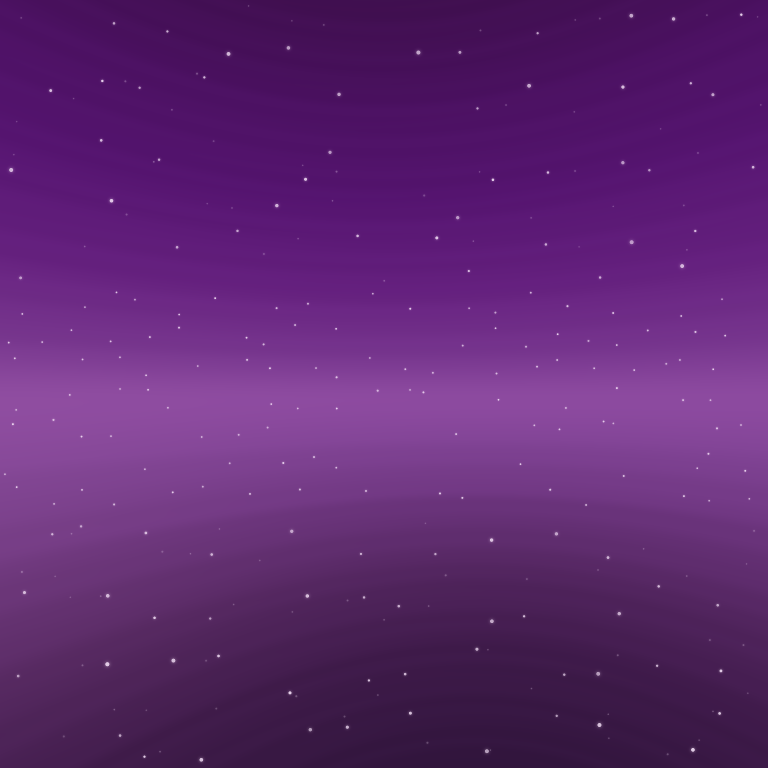
Reproduce this background procedurally as a Shadertoy shader.

```glsl
// A violet night sky over a glowing horizon, scattered with small pale stars.
// Colour ramps follow a bowed elevation above and below the horizon, and
// the stars come from jittered cells, finer near the horizon.

const float HORIZON = 0.479;

vec3 hash3(vec2 cell) {
    vec3 p = fract(vec3(cell.xyx) * vec3(0.1031, 0.1030, 0.0973));
    p += dot(p, p.yxz + 33.33);
    return fract((p.xxy + p.yzz) * p.zyx);
}

float ramp(float a, float b, float x) {
    return clamp((x - a) / (b - a), 0.0, 1.0);
}

vec3 upperSky(float e) {
    vec3 c = mix(vec3(0.55, 0.29, 0.625), vec3(0.47, 0.215, 0.56), smoothstep(0.0, 0.065, e));
    c = mix(c, vec3(0.40, 0.13, 0.50), ramp(0.05, 0.14, e));
    c = mix(c, vec3(0.335, 0.08, 0.44), ramp(0.13, 0.26, e));
    c = mix(c, vec3(0.29, 0.065, 0.375), ramp(0.25, 0.40, e));
    return mix(c, vec3(0.25, 0.06, 0.31), ramp(0.38, 0.52, e));
}

vec3 lowerSky(float e) {
    vec3 c = mix(vec3(0.55, 0.29, 0.625), vec3(0.505, 0.265, 0.585), smoothstep(0.0, 0.07, e));
    c = mix(c, vec3(0.43, 0.21, 0.50), ramp(0.05, 0.13, e));
    c = mix(c, vec3(0.33, 0.15, 0.38), ramp(0.12, 0.22, e));
    c = mix(c, vec3(0.25, 0.105, 0.295), ramp(0.21, 0.32, e));
    return mix(c, vec3(0.19, 0.08, 0.235), ramp(0.31, 0.48, e));
}

vec3 skyColor(vec2 uv) {
    float height = uv.y - HORIZON;
    bool above = height > 0.0;
    float side = uv.x - (above ? 0.5 : 0.62);
    float e = abs(height) / sqrt(1.0 + (above ? 3.4 : 5.0) * side * side);
    vec3 sky = above ? upperSky(e) : lowerSky(e);

    // Faint layered bands along the curved elevation
    float bands = sin(e * 170.0 + uv.x * 2.0) + 0.6 * sin(e * 291.0 - uv.x * 3.0);
    sky += vec3(0.8, 0.5, 1.0) * 0.004 * bands * smoothstep(0.02, 0.12, e);

    // Warmer haze low on the left
    float haze = exp(-8.0 * uv.x * uv.x - 14.0 * pow(uv.y - 0.27, 2.0));
    return sky + vec3(0.018, 0.02, 0.006) * haze;
}

// One jittered star per cell; band is +1 near the horizon, -1 away from it
float starLayer(vec2 uv, float cells, float seed, float density, float band, vec2 radii) {
    vec2 cell = floor(uv * cells);
    vec3 rnd = hash3(cell + seed);
    vec3 pick = hash3(cell + seed + 71.0);
    vec2 center = (cell + 0.12 + 0.76 * rnd.xy) / cells;
    float inBand = step(0.0, band * (0.15 - abs(center.y - HORIZON)));
    float radius = mix(radii.x, radii.y, rnd.z * rnd.z);
    float d = length(uv - center);
    float px = 1.0 / min(iResolution.x, iResolution.y);
    float core = clamp((radius - d) / px + 0.5, 0.0, 1.0);
    float halo = 0.35 * exp(-d * d / (radius * radius * 1.8));
    return max(core, halo) * step(pick.x, density) * inBand * mix(0.7, 1.0, pick.y);
}

void mainImage(out vec4 fragColor, in vec2 fragCoord) {
    vec2 uv = fragCoord / iResolution.xy;
    vec3 color = skyColor(uv);

    // Fine horizon stars, larger outer stars, then dim outer specks
    float stars = starLayer(uv, 24.0, 13.0, 0.68, 1.0, vec2(0.0011, 0.0014));
    stars = max(stars, starLayer(uv, 12.0, 37.0, 0.83, -1.0, vec2(0.0015, 0.0028)));
    stars = max(stars, 0.35 * starLayer(uv, 17.0, 59.0, 0.40, -1.0, vec2(0.0009, 0.0014)));

    color = mix(color, vec3(0.95, 0.87, 0.96), stars * 0.92);
    fragColor = vec4(color, 1.0);
}
```
